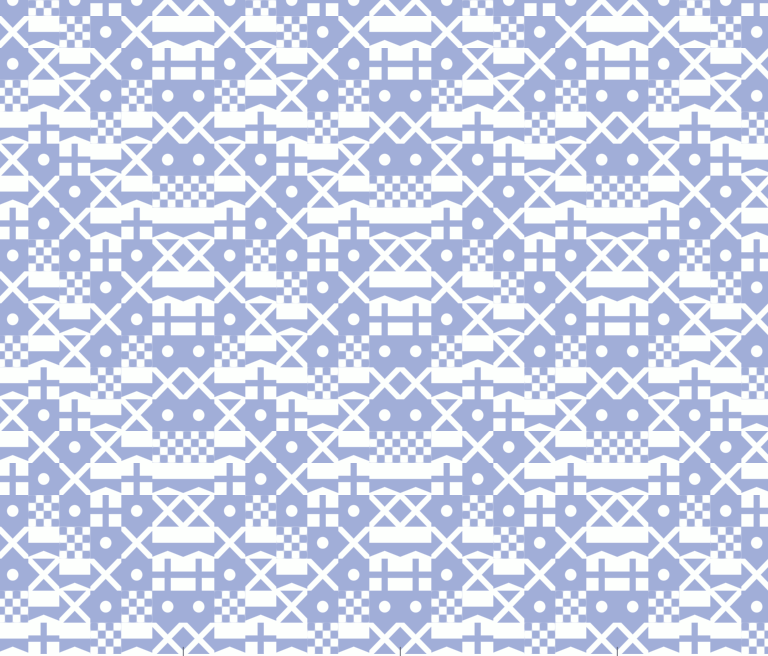
Give the GLSL for this pattern, as a Shadertoy shader.

```glsl
// Two-tone geometric patchwork: crosses, dots, checkers, huts and roofed bands on a grid.
// Every column runs the same eight-tile sequence, each starting at its own row;
// seven columns make one repeat. Tiles are signed fields, averaged over subsamples.

const vec3 BLUE = vec3(0.632, 0.682, 0.848);
const vec3 WHITE = vec3(0.993, 1.0, 0.993);
const vec3 TICK_GREY = vec3(0.36, 0.37, 0.42);

const vec2 CELL = vec2(31.0, 31.93) / 768.0;  // tile size, canvas width = 1
const float AXIS = 183.2 / 768.0;             // left edge of column 0
const float COLUMNS = 7.0;
const float ROWS = 8.0;

const float ARM = 0.13;          // half width of the diagonal arms, along x
const float DOT_RADIUS = 0.185;
const float BAR = 0.1;           // half width of the hut's cross bars
const float EAVE = 0.06;         // roof height at the tile sides
const float PEAK = 0.25;         // roof height in the middle
const float TICK_HEIGHT = 0.012;
const float TICK_HALF = 0.0006;
const float MARGIN = 0.0028;     // pale strip along the bottom
const int SAMPLES = 3;

const int BAND = 0, CROSS = 1, HUT = 2, DOT = 3, CHECKER = 4;
const int SEQUENCE[8] = int[8](BAND, CROSS, BAND, HUT, DOT, CROSS, DOT, CHECKER);
const float START_ROW[7] = float[7](7.0, 4.0, 1.0, 2.0, 5.0, 4.0, 7.0);

// Fields take p in [-0.5, 0.5] with y pointing down; negative is white.
float crossField(vec2 p) {
    return (abs(abs(p.x) - abs(p.y)) - ARM) * 0.7071;
}

float bandField(vec2 p) {
    float roof = 0.5 - mix(PEAK, EAVE, 2.0 * abs(p.x)) - p.y;
    return min(p.y, roof);
}

float hutField(vec2 p) {
    return BAR - min(abs(p.x), abs(p.y));
}

float checkerField(vec2 p) {
    vec2 wave = sin(12.56637 * p);
    return wave.x * wave.y / 12.56637;
}

float tileField(int kind, vec2 p) {
    if (kind == BAND) return bandField(p);
    if (kind == CROSS) return crossField(p);
    if (kind == HUT) return hutField(p);
    if (kind == DOT) return length(p) - DOT_RADIUS;
    return checkerField(p);
}

// White coverage at a point measured from the top left corner.
float patchwork(vec2 pos, float soft) {
    vec2 grid = vec2(pos.x - AXIS, pos.y) / CELL + vec2(0.0, 0.5);
    vec2 id = floor(grid);
    int column = int(mod(id.x, COLUMNS));
    int place = int(mod(id.y - START_ROW[column], ROWS));
    float d = tileField(SEQUENCE[place], grid - id - 0.5);
    return 1.0 - smoothstep(-soft, soft, d);
}

void mainImage(out vec4 fragColor, in vec2 fragCoord) {
    float pixel = 1.0 / iResolution.x;
    float soft = 0.4 * pixel / CELL.x;

    // Average subsamples so that tile borders are smooth too
    float white = 0.0;
    for (int j = 0; j < SAMPLES; j++) {
        for (int i = 0; i < SAMPLES; i++) {
            vec2 offset = (vec2(i, j) + 0.5) / float(SAMPLES) - 0.5;
            vec2 point = fragCoord + offset * 1.15;
            white += patchwork(vec2(point.x, iResolution.y - point.y) * pixel, soft);
        }
    }
    white /= float(SAMPLES * SAMPLES);

    // Bottom strip, with a fine tick at each repeat
    vec2 uv = fragCoord * pixel;
    float strip = 1.0 - smoothstep(MARGIN - 0.5 * pixel, MARGIN + 0.5 * pixel, uv.y);
    vec3 color = mix(BLUE, WHITE, max(white, strip));
    float period = COLUMNS * CELL.x;
    float toTick = abs(mod(uv.x - AXIS + 0.5 * period, period) - 0.5 * period);
    float tick = 1.0 - smoothstep(TICK_HALF - 0.5 * pixel, TICK_HALF + 0.5 * pixel, toTick);
    tick *= 1.0 - smoothstep(TICK_HEIGHT - 0.5 * pixel, TICK_HEIGHT + 0.5 * pixel, uv.y);
    fragColor = vec4(mix(color, TICK_GREY, tick), 1.0);
}
```
